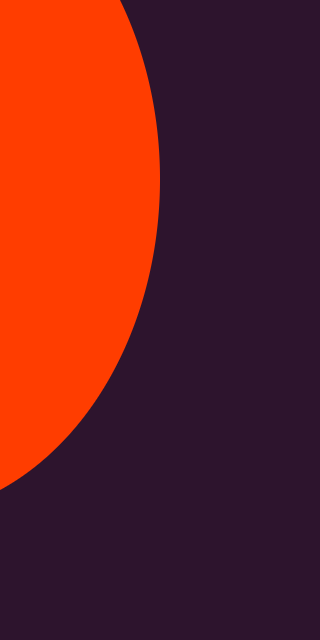
This background is drawn by a WebGL 1 fragment shader. Its source:

```glsl
precision highp float;
// Flat orange ellipse entering from the upper left over a dark plum ground.

uniform vec2 u_resolution;

// Approximate signed distance to an ellipse: implicit value over its gradient.
float ellipseDistance(vec2 p, vec2 radii) {
  vec2 q = p / radii;
  float k = length(q);
  return k * (k - 1.0) / max(length(q / radii), 0.0001);
}

void main() {
  // Canvas widths on both axes, so distances are isotropic.
  vec2 p = gl_FragCoord.xy / u_resolution.x;
  vec2 canvas = vec2(1.0, u_resolution.y / u_resolution.x);

  vec3 plum = vec3(0.176, 0.08, 0.176);
  vec3 orange = vec3(1.0, 0.239, 0.0);

  // Ellipse proportions follow the canvas; its right tip is at half width.
  float d = ellipseDistance(p - vec2(-0.32, 0.72) * canvas,
                            vec2(0.82, 0.5275) * canvas);

  // One-pixel edge smoothing.
  float coverage = clamp(0.5 - d * u_resolution.x, 0.0, 1.0);
  gl_FragColor = vec4(mix(plum, orange, coverage), 1.0);
}
```
